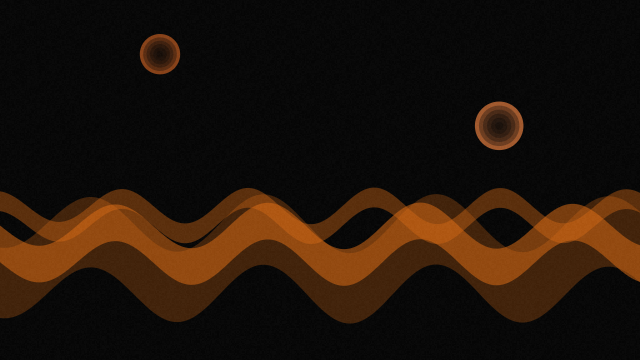
Reproduce this background procedurally as a WebGL 1 fragment shader.

```glsl
precision highp float;
// Three translucent orange wave ribbons and two ringed discs on near-black.
// Ribbons are thickened cosines blended in turn; discs are stacks of
// shrinking dark circles; a fine hashed grain covers everything.

uniform vec2 u_resolution;

const float TAU = 6.2831853;
const vec3 NIGHT = vec3(0.03);
const vec3 ORANGE = vec3(0.86, 0.425, 0.085);

// Coverage of a signed distance, softened over about one pixel.
float coverage(float dist) {
  return clamp(0.5 - dist * u_resolution.y, 0.0, 1.0);
}

float hash(vec2 cell) {
  return fract(sin(dot(cell, vec2(12.99, 78.23))) * 43758.5);
}

// Coverage of a cosine ribbon whose swell is largest right of centre.
float ribbon(vec2 p, float middle, float halfWidth, float height, float crestX, float period) {
  float offset = p.x - 1.02;
  float swell = height * (1.0 - 0.175 * offset * offset);
  float phase = (p.x - crestX) * TAU / period;
  float slope = swell * sin(phase) * TAU / period;
  float dist = abs(p.y - middle - swell * cos(phase)) - halfWidth;
  return coverage(dist / sqrt(1.0 + slope * slope));
}

// Disc with a bright rim that darkens inward in six steps.
vec3 ringedDisc(vec3 color, vec2 p, vec2 center, float radius, vec3 rim) {
  float dist = length(p - center);
  color = mix(color, rim, coverage(dist - radius));
  for (int i = 1; i < 6; i++) {
    float ringRadius = radius * (1.0 - float(i) / 6.0);
    color = mix(color, NIGHT, 0.34 * coverage(dist - ringRadius));
  }
  return color;
}

void main() {
  // Canvas height is one unit.
  vec2 p = gl_FragCoord.xy / u_resolution.y;
  vec3 color = NIGHT;

  // Ribbons: wide and faint, thin, then the bright one.
  color = mix(color, ORANGE, 0.277 * ribbon(p, 0.2813, 0.0978, 0.0822, 1.2118, 0.4807));
  color = mix(color, ORANGE, 0.395 * ribbon(p, 0.4005, 0.0275, 0.0509, 1.0394, 0.3507));
  color = mix(color, ORANGE, 0.53 * ribbon(p, 0.3218, 0.0509, 0.0648, 1.1678, 0.4243));

  // Discs
  color = ringedDisc(color, p, vec2(0.4444, 0.8495), 0.056, vec3(0.53, 0.26, 0.10));
  color = ringedDisc(color, p, vec2(1.3866, 0.6505), 0.0674, vec3(0.63, 0.35, 0.18));

  // Grain
  color += 0.02 * (hash(floor(p * 288.0)) - 0.5);
  gl_FragColor = vec4(color, 1.0);
}
```
